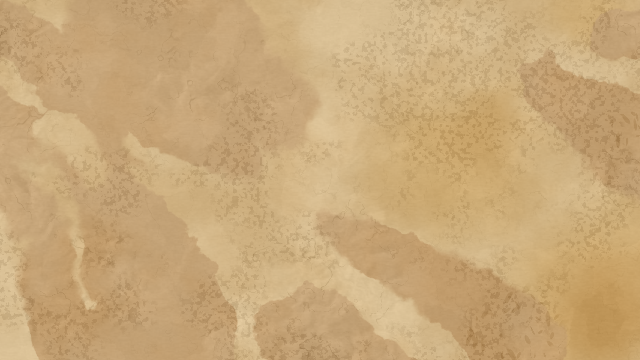
Write a WebGL 1 fragment shader that draws this texture.

```glsl
precision highp float;
// Weathered parchment: ragged tan washes, soft ochre stains, broken cracks and speckle.
uniform vec2 u_resolution;

const vec3 CREAM = vec3(0.85, 0.75, 0.58);
const vec3 SAND = vec3(0.82, 0.70, 0.51);
const vec3 TAN = vec3(0.775, 0.645, 0.475);
const vec3 UMBER = vec3(0.75, 0.60, 0.41);
const vec3 HONEY = vec3(0.81, 0.67, 0.44);
const vec3 OCHRE = vec3(0.735, 0.565, 0.32);

float hash(vec2 p) {
  vec3 q = fract(vec3(p.xyx) * 0.1031);
  q += dot(q, q.yzx + 33.33);
  return fract((q.x + q.y) * q.z);
}

float noise(vec2 p) {
  vec2 i = floor(p), f = fract(p);
  f = f * f * (3.0 - 2.0 * f);
  return mix(mix(hash(i), hash(i + vec2(1.0, 0.0)), f.x),
             mix(hash(i + vec2(0.0, 1.0)), hash(i + 1.0), f.x), f.y);
}

float fbm(vec2 p) {
  float sum = 0.0, amp = 0.5;
  for (int i = 0; i < 5; i++) {
    sum += amp * noise(p);
    p = mat2(1.6, 1.2, -1.2, 1.6) * p + 11.3;
    amp *= 0.5;
  }
  return sum / 0.97;
}

// Signed distance to a brush stroke whose radius runs from ra to rb.
float stroke(vec2 p, vec2 a, vec2 b, float ra, float rb) {
  vec2 ab = b - a;
  float h = clamp(dot(p - a, ab) / dot(ab, ab), 0.0, 1.0);
  return length(p - a - ab * h) - mix(ra, rb, h);
}

float fill(float d, float blur) {
  return 1.0 - smoothstep(-blur, blur, d);
}

float stain(vec2 p, vec2 center, float radius) {
  return 1.0 - smoothstep(0.2 * radius, radius, length(p - center));
}

// Short wandering lines: a noise level set broken up by a second noise.
float cracks(vec2 p, float scale, float width) {
  float line = 1.0 - smoothstep(0.0, width, abs(fbm(p * scale) - 0.5));
  return line * smoothstep(0.45, 0.62, fbm(p * scale * 1.7 + 37.0));
}

// Scattered slender flecks of mixed size and angle in a grid.
float flecks(vec2 p, float scale) {
  vec2 g = p * scale;
  float cover = 0.0;
  for (int j = -1; j <= 1; j++) {
    for (int i = -1; i <= 1; i++) {
      vec2 cell = floor(g) + vec2(float(i), float(j));
      vec2 d = g - cell - vec2(hash(cell), hash(cell + 41.0));
      float angle = 0.4 + 2.4 * hash(cell + 83.0);
      float size = 0.25 + 0.75 * hash(cell + 7.0);
      vec2 axis = vec2(cos(angle), sin(angle));
      vec2 e = vec2(dot(d, axis) / 0.7, (d.x * axis.y - d.y * axis.x) / 0.26);
      cover = max(cover, 1.0 - smoothstep(0.75, 1.1, length(e) / size));
    }
  }
  return cover;
}

void main() {
  vec2 p = gl_FragCoord.xy / u_resolution.y;
  float cloud = fbm(p * 3.0 + 5.0);
  float mottle = fbm(p * 9.0 + 31.0);
  vec2 warp = vec2(fbm(p * 5.0 + 3.0), fbm(p * 5.0 + 57.0)) - 0.5;
  vec2 rag = vec2(fbm(p * 42.0), fbm(p * 42.0 + 19.0)) - 0.5;
  vec2 q = p + 0.14 * warp + 0.032 * rag;

  // Pale ground with soft ochre stains.
  vec3 color = mix(SAND, CREAM, smoothstep(0.38, 0.68, 0.6 * cloud + 0.4 * mottle));
  float honey = max(stain(q, vec2(1.28, 0.54), 0.36), stain(q, vec2(1.68, 0.20), 0.42));
  honey = max(honey, 0.8 * stain(q, vec2(1.62, 0.98), 0.16));
  color = mix(color, HONEY, 0.85 * honey);
  float ochre = max(0.35 * stain(q, vec2(1.35, 0.60), 0.17), stain(q, vec2(1.70, 0.14), 0.24));
  color = mix(color, OCHRE, 0.75 * ochre);

  // Ragged tan washes, leaning down to the right.
  float d = stroke(q, vec2(0.44, 0.92), vec2(0.78, 0.68), 0.25, 0.10);
  d = min(d, stroke(q, vec2(0.45, 0.75), vec2(0.64, 0.58), 0.13, 0.08));
  d = min(d, stroke(q, vec2(0.02, 0.90), vec2(0.26, 0.68), 0.12, 0.13));
  d = min(d, stroke(q, vec2(0.28, 0.40), vec2(0.38, 0.05), 0.22, 0.28));
  d = min(d, stroke(q, vec2(0.00, 0.62), vec2(0.05, 0.42), 0.13, 0.08));
  d = min(d, stroke(q, vec2(0.84, 0.06), vec2(1.04, -0.08), 0.13, 0.10));
  d = min(d, stroke(q, vec2(0.93, 0.38), vec2(1.45, 0.03), 0.05, 0.13));
  d = min(d, stroke(q, vec2(1.53, 0.75), vec2(1.80, 0.56), 0.08, 0.14));
  d = min(d, stroke(q, vec2(1.71, 0.91), vec2(1.90, 0.90), 0.08, 0.10));
  // Bare slits left between the washes.
  float slit = stroke(q, vec2(0.11, 0.52), vec2(0.27, 0.17), 0.035, 0.006);
  slit = min(slit, stroke(q, vec2(0.17, 0.63), vec2(0.27, 0.53), 0.05, 0.05));
  slit = min(slit, stroke(q, vec2(0.40, 0.56), vec2(0.66, 0.40), 0.015, 0.05));
  slit = min(slit, stroke(q, vec2(0.02, 0.82), vec2(0.13, 0.68), 0.035, 0.01));
  d = max(d, -slit);
  float softness = mix(0.004, 0.022, smoothstep(0.48, 0.66, fbm(p * 4.0 + 13.0)));
  float wash = fill(d, softness);
  float warmth = max(stain(q, vec2(0.20, 0.18), 0.30), stain(q, vec2(1.25, 0.18), 0.48));
  warmth = max(warmth, stain(q, vec2(1.68, 0.66), 0.30));
  warmth = clamp(0.75 * warmth + 2.0 * (mottle - 0.47), 0.0, 1.0);
  vec3 pigment = mix(TAN, UMBER, warmth);
  color = mix(color, mix(pigment, OCHRE, 0.6 * ochre), 0.93 * wash);

  // Overlapping inner tints with faint, ragged borders.
  float layer = smoothstep(0.49, 0.53, fbm(q * 4.5 + 71.0));
  float flake = smoothstep(0.50, 0.54, fbm(q * 10.0 + 47.0));
  color += 0.016 * (layer - 0.5) + 0.012 * (flake - 0.5);

  // Crumpled relief: slopes of a folded height field, lit from the upper left.
  vec2 fold = p * 13.0 + 2.0 * warp;
  vec2 lean = vec2(-0.06, 0.06);
  float relief = abs(fbm(fold + lean) - 0.5) - abs(fbm(fold - lean) - 0.5);
  float crumpled = smoothstep(0.42, 0.60, fbm(p * 4.0 + 23.0));
  color -= 0.20 * crumpled * clamp(relief, -0.12, 0.12);

  // Worn speckle, broken cracks and leaf-like flecks.
  float worn = smoothstep(0.47, 0.62, fbm(p * 6.0 + 91.0));
  float speckle = smoothstep(0.50, 0.64, fbm(p * 120.0));
  color -= vec3(0.058, 0.060, 0.058) * worn * speckle;
  float lines = max(cracks(p, 8.0, 0.014), 0.8 * cracks(p + 3.7, 15.0, 0.022));
  color -= 0.06 * mix(0.35, 1.0, crumpled) * lines;
  float leafZone = max(stain(p, vec2(1.42, 0.06), 0.21), stain(p, vec2(1.76, 0.64), 0.10));
  leafZone *= smoothstep(0.38, 0.55, fbm(p * 14.0 + 61.0));
  color -= vec3(0.05, 0.055, 0.06) * smoothstep(0.1, 0.5, leafZone) * flecks(p + 0.08 * warp, 30.0);

  // Paper fibre and fine grain.
  color += 0.016 * (noise(p * vec2(90.0, 260.0)) - 0.5);
  color += 0.012 * (noise(p * 230.0) - 0.5) + 0.03 * (mottle - 0.5);
  gl_FragColor = vec4(color, 1.0);
}
```
